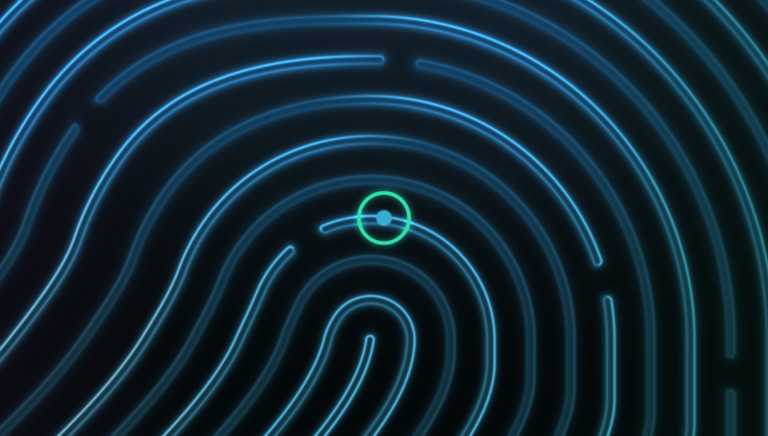
Reproduce this background procedurally as a WebGL 1 fragment shader.

```glsl
precision highp float;
uniform vec2 u_resolution;

// Coordinates around the whorl core, with the lower part bent to the left
vec2 bend(vec2 p) {
  vec2 q = p - vec2(-0.030, -0.279);
  float drop = max(0.030 - q.y - 0.3 * q.x, 0.0);
  return vec2(q.x + drop * drop / (drop + 0.415), max(q.y, 0.0));
}

// Ridge number as a continuous field: whole numbers are ridge centres
float ridgeLevel(vec2 p) {
  vec2 q = bend(p);
  float r = length(q);
  float leftward = smoothstep(0.0, 0.8, -q.x / max(r, 0.001));
  return (r - 0.104 * leftward * smoothstep(0.415, 0.9, r)) / 0.0917;
}

// Opens a round-ended break in the ridge at the given place
float cutGap(float dist, float across, vec2 toGap) {
  float along = sqrt(max(dot(toGap, toGap) - across * across, 0.0));
  return max(dist, length(vec2(across, max(0.047 - along, 0.0))));
}

float glow(float d, float width) {
  return exp(-d * d / (width * width));
}

void main() {
  vec2 p = (gl_FragCoord.xy - 0.5 * u_resolution) / u_resolution.y;
  float pixel = 1.0 / u_resolution.y;

  // Signed distance across the nearest ridge
  float level = ridgeLevel(p);
  float id = floor(level + 0.5);
  vec2 e = vec2(0.001, 0.0);
  vec2 slope = vec2(ridgeLevel(p + e) - ridgeLevel(p - e),
                    ridgeLevel(p + e.yx) - ridgeLevel(p - e.yx)) / 0.002;
  float across = (level - id) / max(length(slope), 7.0);

  // Breaks
  float dist = abs(across);
  dist = cutGap(dist, across, p - vec2(-0.177, -0.048));
  dist = cutGap(dist, across, p - vec2(0.507, -0.143));
  dist = cutGap(dist, across, p - vec2(0.037, 0.359));
  dist = cutGap(dist, across, p - vec2(-0.673, 0.233));
  dist = cutGap(dist, across, p - vec2(0.797, -0.357));
  float edge = dist - 0.0115;

  // Background: blue-grey top, black base, violet left and green right
  float height = smoothstep(-0.4, 0.5, p.y);
  float leftSide = smoothstep(-0.35, -0.9, p.x);
  float rightSide = smoothstep(0.3, 0.9, p.x);
  vec3 color = mix(vec3(0.010, 0.025, 0.030), vec3(0.065, 0.110, 0.145), height);
  color = mix(color, vec3(0.055, 0.045, 0.085), 0.7 * leftSide);
  color = mix(color, vec3(0.015, 0.060, 0.050), 0.7 * rightSide);

  // Ridge halo and body
  vec3 body = mix(vec3(0.065, 0.190, 0.240), vec3(0.065, 0.250, 0.400), height);
  body = mix(body, vec3(0.070, 0.240, 0.270), 0.6 * rightSide);
  color += body * 0.36 * exp(-max(edge, 0.0) * 85.0);
  float fill = 1.0 - smoothstep(-0.005, 0.003 + pixel, edge);
  color = mix(color, body, 0.85 * fill);

  // Rim light, alternating between ridges and sides
  float odd = mod(id, 2.0);
  float left = smoothstep(0.15, -0.15, bend(p).x);
  float outer = mix(step(5.5, id) * (1.0 - odd), odd, left);
  float inner = max(odd, 1.0 - step(0.5, id));
  float shine = mix(0.18, 1.0, id < 4.0 ? inner : outer);
  shine *= 1.0 - 0.45 * rightSide;
  float facing = mix(0.35, 1.0, smoothstep(-0.005, 0.005, across));
  vec3 rim = mix(vec3(0.28, 0.58, 0.70), vec3(0.48, 0.60, 0.64),
                 smoothstep(-0.2, -0.6, p.x) * (1.0 - height));
  rim = mix(rim, vec3(0.20, 0.56, 0.52), rightSide);
  color += rim * shine * facing * 0.75 * glow(edge + 0.003, 0.0022 + 0.5 * pixel);
  color += body * shine * 0.5 * glow(edge, 0.009);

  // Marker ring and dot at the centre
  float radius = length(p);
  float ring = abs(radius - 0.0575);
  color += vec3(0.03, 0.28, 0.22) * glow(ring, 0.011);
  color = mix(color, vec3(0.20, 0.88, 0.68),
              1.0 - smoothstep(0.002, 0.004 + pixel, ring));
  color = mix(color, vec3(0.22, 0.68, 0.82),
              1.0 - smoothstep(0.017 - pixel, 0.019 + pixel, radius));

  gl_FragColor = vec4(color, 1.0);
}
```
